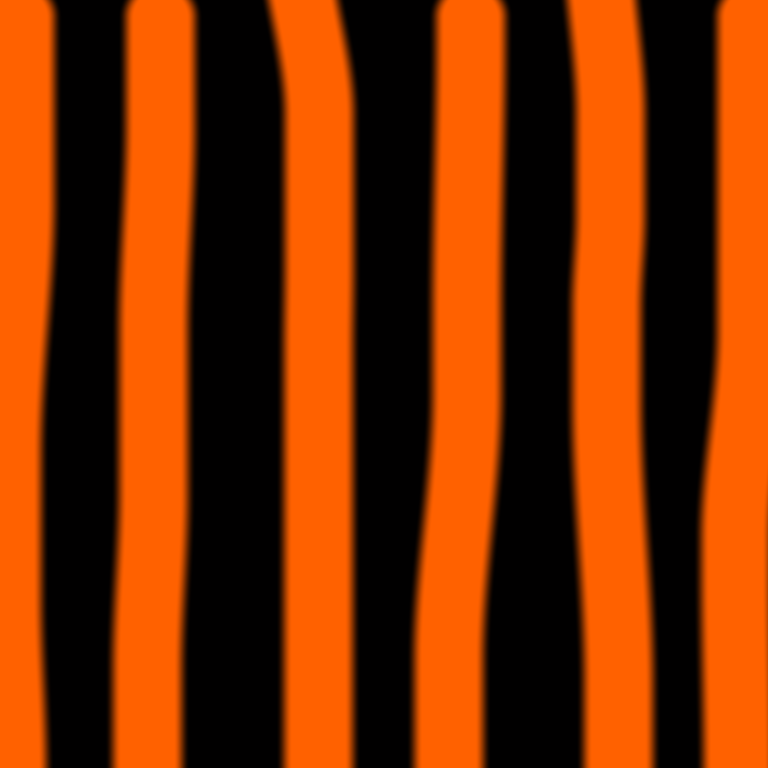
A Shadertoy shader for this pattern:

```glsl
// Six soft-edged, hand-drawn orange stripes running down a black ground.
// Each stripe is a distance to a wandering centre line, bent by smooth ramps;
// stripes that end inside the canvas get a round cap near the top.

#define STRIPES 6
#define HALF_WIDTH 0.0445
#define SOFTNESS 0.0105
#define CAP_HEIGHT 0.977
#define CURL_START 0.85
#define CURL_END 1.09
#define ORANGE vec3(1.0, 0.38, 0.0)
#define BLACK vec3(0.005, 0.0, 0.0)

// Centre of each stripe at mid height, and its sideways curl at the top
const float CENTRE[STRIPES] = float[](0.009, 0.200, 0.4147, 0.608, 0.790, 0.979);
const float CURL[STRIPES] = float[](0.0, 0.0, -0.031, 0.0, -0.017, 0.0);

// Bends: sideways shift, height where it begins, height where it is complete
const vec3 UPPER_BEND[STRIPES] = vec3[](
    vec3(0.017, 0.41, 0.74), vec3(0.009, 0.57, 0.84), vec3(0.001, 0.55, 0.65),
    vec3(0.005, 0.60, 0.95), vec3(0.005, 0.60, 0.72), vec3(0.003, 0.25, 0.0));
const vec3 LOWER_BEND[STRIPES] = vec3[](
    vec3(0.0065, 0.22, 0.0), vec3(-0.008, 0.36, 0.13), vec3(0.0, 0.30, 0.0),
    vec3(-0.0235, 0.49, 0.14), vec3(0.0155, 0.48, 0.11), vec3(-0.021, 0.57, 0.30));

// Smooth ramp that may run upward or downward
float ramp(float from, float to, float x) {
    float t = clamp((x - from) / (to - from), 0.0, 1.0);
    return t * t * (3.0 - 2.0 * t);
}

float bend(vec3 b, float y) {
    return b.x * ramp(b.y, b.z, y);
}

float stripeCentre(int i, float y) {
    return CENTRE[i] + bend(UPPER_BEND[i], y) + bend(LOWER_BEND[i], y)
         + CURL[i] * ramp(CURL_START, CURL_END, y);
}

// Signed distance to a stripe; curled stripes run off the canvas uncapped
float stripeDistance(int i, vec2 p) {
    float across = p.x - stripeCentre(i, p.y);
    float beyondCap = CURL[i] == 0.0 ? max(p.y - CAP_HEIGHT, 0.0) : 0.0;
    return length(vec2(across, beyondCap)) - HALF_WIDTH;
}

void mainImage(out vec4 fragColor, in vec2 fragCoord) {
    vec2 p = fragCoord / iResolution.xy;

    // Nearest stripe
    float d = 1.0;
    for (int i = 0; i < STRIPES; i++) {
        d = min(d, stripeDistance(i, p));
    }

    // Blurred edge, never narrower than a pixel
    float soft = max(SOFTNESS, 0.7 / iResolution.y);
    float ink = 1.0 - smoothstep(-soft, soft, d);
    fragColor = vec4(mix(BLACK, ORANGE, ink), 1.0);
}
```
